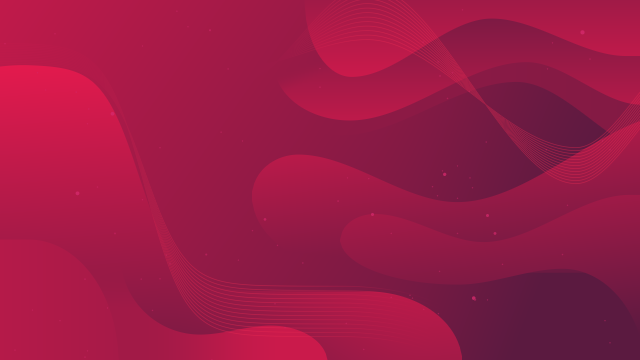
Reproduce this background procedurally as a Shadertoy shader.

```glsl
const vec3 DARK_PLUM = vec3(0.34, 0.10, 0.25);
const vec3 HOT_RED = vec3(0.90, 0.10, 0.305);
const vec3 LINE_RED = vec3(0.92, 0.17, 0.32);
const vec3 DOT_PINK = vec3(0.83, 0.16, 0.42);
const float LINE_COUNT = 13.0;
const float DOT_COUNT = 90.0;

float hash(float n) { return fract(sin(n * 127.1) * 43758.5453); }

// Elliptic fall away from a crest: 0 at the crest, height at the radius.
float cap(float offset, float radius, float height) {
    float t = clamp(offset / radius, 0.0, 1.0);
    return height * (1.0 - sqrt(1.0 - t * t));
}

// Turns a height difference into an approximate distance to the curve.
float curveDistance(float d, float px) {
    return d * px / max(length(vec2(dFdx(d), dFdy(d))), 1e-5);
}

float fill(float d, float px) { return clamp(curveDistance(d, px) / px, 0.0, 1.0); }

float stroke(float d, float width, float px) {
    return 1.0 - smoothstep(0.0, max(width, px), abs(curveDistance(d, px)));
}

float backgroundTone(vec2 p) {
    float t = 0.74 - 0.0030 * p.x - 0.0021 * (100.0 - p.y);
    return max(t - 0.11 * smoothstep(105.0, 165.0, p.x), 0.03);
}

// Three hanging waves at the upper right, back to front.
float addUpperWaves(float tone, vec2 p, float px) {
    float x = p.x;
    float back = 62.3 + cap(94.9 - x, 20.0, 14.0) + 14.8 * smoothstep(94.9, 143.5, x)
        - 21.0 * smoothstep(143.5, 185.0, x);
    float middle = 66.4 + cap(97.2 - x, 21.3, 16.2) + 16.2 * smoothstep(97.2, 146.3, x)
        - 11.8 * smoothstep(146.3, 178.0, x);
    float front = 78.5 + cap(97.7 - x, 13.2, 21.5) + 16.2 * smoothstep(97.7, 136.6, x)
        - 10.4 * smoothstep(136.6, 174.0, x);
    float backFade = smoothstep(82.0, 105.0, x);
    float middleFade = smoothstep(78.0, 92.0, x + 2.0 * (80.0 - p.y));
    float frontFade = smoothstep(84.0, 85.0, x);
    tone = mix(tone, 0.39 - 0.001 * (x - 95.0), fill(p.y - back, px) * backFade);
    tone = mix(tone, 0.73 - 0.016 * (p.y - 66.0), fill(p.y - middle, px) * middleFade);
    return mix(tone, 0.82 - 0.014 * (p.y - 78.0), fill(p.y - front, px) * frontFade);
}

// Two round-nosed ribbons that run off the right side.
float addRibbons(float tone, vec2 p, float px) {
    float x = p.x;
    float top = 57.2 - cap(82.9 - x, 13.0, 11.6) - 13.2 * smoothstep(82.9, 127.0, x)
        + 25.0 * smoothstep(127.0, 190.0, x);
    float bottom = 24.1 + cap(101.9 - x, 32.0, 21.5);
    float ribbon = 0.69 - 0.0125 * (57.0 - p.y) - 0.0019 * (x - 80.0);
    float inside = fill(top - p.y, px) * fill(p.y - bottom, px);
    tone = mix(tone, max(ribbon, tone), inside);

    top = 40.7 - cap(104.2 - x, 9.7, 7.2) - 7.8 * smoothstep(104.2, 134.3, x)
        + 13.1 * smoothstep(134.3, 174.8, x);
    bottom = 20.8 + cap(127.3 - x, 32.9, 12.7) + 4.4 * smoothstep(127.3, 156.3, x)
        - cap(x - 156.3, 23.0, 30.0);
    ribbon = 0.56 - 0.012 * (41.0 - p.y) - 0.0016 * (x - 104.0);
    inside = fill(top - p.y, px) * fill(p.y - bottom, px);
    return mix(tone, ribbon, inside);
}

// Large hill on the left with two smaller hills in front.
float addHills(float tone, vec2 p, float px) {
    float x = p.x;
    float large = 82.2 - 31.5 * (1.0 + tanh(0.095 * (x - 38.9)))
        - cap(x - 101.9, 26.6, 20.0) - 0.008 * pow(max(8.0 - x, 0.0), 2.0);
    float low = 7.2 + cap(55.6 - x, 22.0, 22.0) + 2.5 * smoothstep(55.6, 75.2, x)
        - cap(x - 75.2, 15.9, 10.5);
    float corner = 33.6 - cap(x - 8.0, 25.0, 34.0);
    float largeTone = 0.97 - 0.0088 * (80.0 - p.y) - 0.0007 * x
        + 0.36 * smoothstep(45.0, 120.0, x);
    float lowTone = 0.53 + 0.28 * smoothstep(40.0, 80.0, x);
    float lowFade = smoothstep(28.0, 12.0, p.y);
    tone = mix(tone, largeTone, fill(large - p.y, px));
    tone = mix(tone, lowTone, fill(low - p.y, px) * lowFade);
    return mix(tone, 0.66 - 0.003 * x, fill(corner - p.y, px));
}

// Fans of thin lines, pinched where they cross.
float lineFans(vec2 p, float px) {
    float x = p.x, ink = 0.0;
    float leftFade = mix(0.15, 1.0, smoothstep(25.0, 58.0, x)) * smoothstep(125.0, 70.0, x);
    float rightFade = smoothstep(70.0, 112.0, x);
    for (float i = 0.0; i < LINE_COUNT; i++) {
        float u = i / (LINE_COUNT - 1.0);
        float left = mix(82.5 + 5.5 * u, 20.5 - 14.0 * u, 0.5 + 0.5 * tanh(0.09 * (x - 40.5)))
            - cap(x - 95.0, 33.0, 12.0);
        float peak = 104.0 - 15.0 * u;
        float valley = 49.0 + 10.0 * u;
        float right = mix(76.0 + 5.0 * u, peak, smoothstep(65.0, 102.0, x));
        right = mix(right, valley, smoothstep(102.0, 160.0, x))
            + 30.0 * smoothstep(160.0, 195.0, x);
        ink = max(ink, stroke(p.y - left, 0.22, px) * leftFade);
        ink = max(ink, stroke(p.y - right, 0.22, px) * rightFade);
    }
    return 0.34 * ink;
}

// Fine specks with a few larger ones.
float specks(vec2 p, vec2 size, float px) {
    float ink = 0.0;
    for (float i = 1.0; i <= DOT_COUNT; i++) {
        vec2 center = size * vec2(hash(i), hash(i + 211.3));
        float radius = 0.18 + 0.40 * pow(hash(i + 57.7), 12.0);
        float cover = clamp((radius - length(p - center)) / px + 0.5, 0.0, 1.0);
        ink = max(ink, cover * mix(0.45, 0.8, smoothstep(0.2, 0.5, radius)));
    }
    return ink;
}

void mainImage(out vec4 fragColor, in vec2 fragCoord) {
    // The canvas is 100 units high.
    float px = 100.0 / iResolution.y;
    vec2 p = fragCoord * px;
    float tone = addUpperWaves(backgroundTone(p), p, px);
    tone = addHills(addRibbons(tone, p, px), p, px);
    vec3 color = mix(DARK_PLUM, HOT_RED, clamp(tone, 0.0, 1.0));
    color = mix(color, LINE_RED, lineFans(p, px));
    color = mix(color, DOT_PINK, specks(p, iResolution.xy * px, px));
    fragColor = vec4(color, 1.0);
}
```
